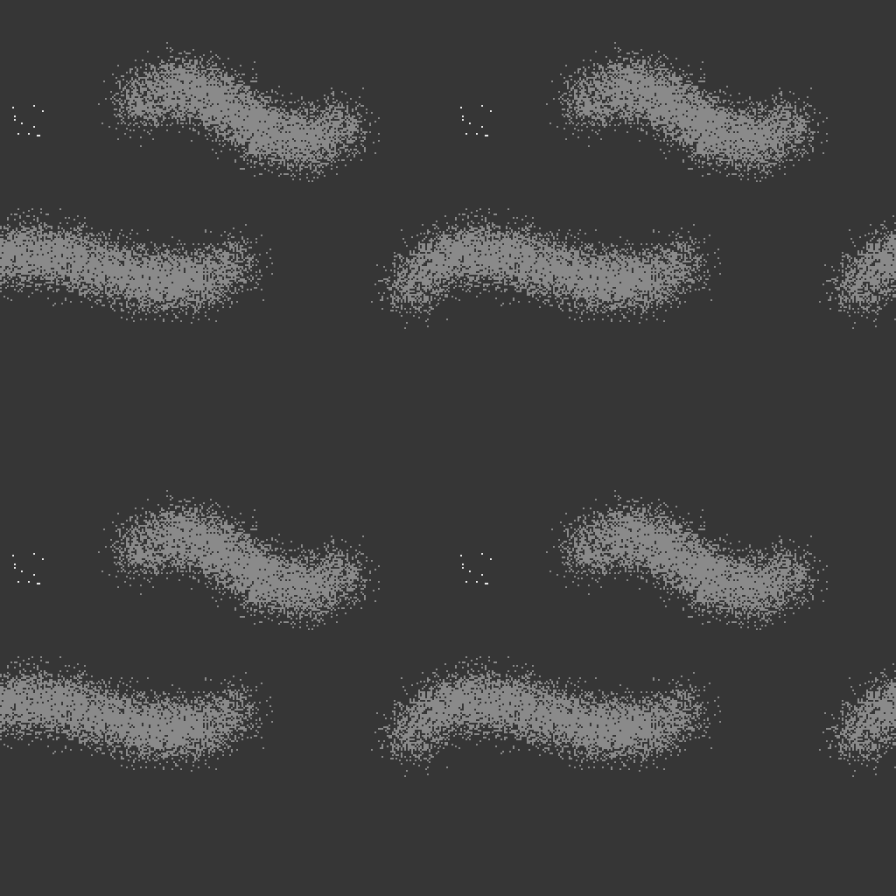
A WebGL 2 fragment shader for this pattern:

```glsl
#version 300 es
precision highp float;

uniform vec2 u_resolution;
out vec4 fragColor;

const float REPEATS = 2.0;
const float GRAINS = 256.0;      // grain cells along one repeat
const int CURVE_STEPS = 16;
const int SPECK_COUNT = 11;
const vec3 GROUND = vec3(0.21);
const vec3 SPRAY = vec3(0.54);
const vec3 SPECK = vec3(0.92);

// Integer hash of a cell, in 0..1
float hash(vec2 cell, uint seed) {
    uvec2 c = uvec2(cell);
    uint h = c.x * 1597334673u ^ c.y * 3812015801u ^ seed * 2798796415u;
    h = (h ^ (h >> 16)) * 2146121005u;
    h = (h ^ (h >> 15)) * 2221713035u;
    h ^= h >> 16;
    return float(h >> 8) / 16777216.0;
}

vec2 bezier(vec2 a, vec2 b, vec2 c, vec2 d, float t) {
    float s = 1.0 - t;
    return s * s * s * a + 3.0 * s * s * t * b + 3.0 * s * t * t * c + t * t * t * d;
}

// Distance to a cubic curve (x) and position along it (y)
vec2 curveDistance(vec2 p, vec2 a, vec2 b, vec2 c, vec2 d) {
    vec2 nearest = vec2(1e3, 0.0);
    vec2 start = a;
    for (int i = 1; i <= CURVE_STEPS; i++) {
        vec2 end = bezier(a, b, c, d, float(i) / float(CURVE_STEPS));
        vec2 along = end - start;
        float h = clamp(dot(p - start, along) / dot(along, along), 0.0, 1.0);
        float dist = length(p - start - along * h);
        if (dist < nearest.x) nearest = vec2(dist, (float(i - 1) + h) / float(CURVE_STEPS));
        start = end;
    }
    return nearest;
}

// Paint flow: gaussian across the stroke, thinner at both ends
float sprayFlow(vec2 stroke, float spread, float strength) {
    float ends = smoothstep(0.0, 0.22, stroke.y) * smoothstep(1.0, 0.82, stroke.y);
    float falloff = exp(-0.5 * stroke.x * stroke.x / (spread * spread));
    return strength * mix(0.5, 1.0, ends) * falloff;
}

float upperStroke(vec2 p) {
    vec2 stroke = curveDistance(p, vec2(0.318, 0.776), vec2(0.482, 0.883),
                                vec2(0.573, 0.609), vec2(0.755, 0.714));
    return sprayFlow(stroke, 0.033, 2.9);
}

float lowerStroke(vec2 p) {
    vec2 stroke = curveDistance(p, vec2(0.924, 0.362), vec2(1.081, 0.557),
                                vec2(1.302, 0.284), vec2(1.510, 0.406));
    return sprayFlow(stroke, 0.033, 2.7);
}

// Small cluster of single bright grains
float specks(vec2 cell, vec2 center, vec2 spread) {
    float hit = 0.0;
    for (int i = 0; i < SPECK_COUNT; i++) {
        vec2 id = vec2(float(i), 7.0);
        vec2 offset = vec2(hash(id, 3u), hash(id, 4u)) * 2.0 - 1.0;
        vec2 spot = floor(center + spread * offset);
        hit = max(hit, 1.0 - step(0.5, length(spot - cell)));
    }
    return hit;
}

// Colour of one grain cell, wrapped to the repeat
vec3 grainColor(vec2 rawCell) {
    vec2 cell = mod(rawCell, GRAINS);
    vec2 p = (cell + 0.5) / GRAINS;
    float flow = upperStroke(p) + lowerStroke(p) + lowerStroke(p + vec2(1.0, 0.0));
    float coverage = 1.0 - exp(-flow);
    float painted = step(hash(cell, 1u), coverage - 0.004);
    vec3 color = mix(GROUND, SPRAY, painted);
    return mix(color, SPECK, specks(cell, vec2(18.0, 187.0), vec2(13.0, 10.0)));
}

void main() {
    // Blend neighbouring grains over one output pixel
    vec2 cellsPerPixel = REPEATS * GRAINS / u_resolution;
    vec2 p = gl_FragCoord.xy * cellsPerPixel - 0.5;
    vec2 cell = floor(p);
    vec2 blend = clamp((p - cell - 0.5) / cellsPerPixel + 0.5, 0.0, 1.0);

    vec3 bottom = mix(grainColor(cell), grainColor(cell + vec2(1.0, 0.0)), blend.x);
    vec3 top = mix(grainColor(cell + vec2(0.0, 1.0)), grainColor(cell + 1.0), blend.x);
    fragColor = vec4(mix(bottom, top, blend.y), 1.0);
}
```
